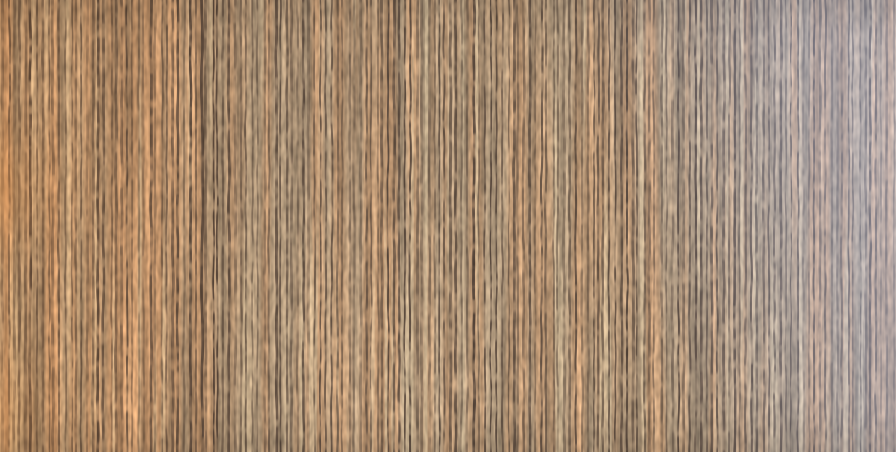
Give the GLSL for this texture, as a Shadertoy shader.

```glsl
// Straight-grained wood veneer: broken, slightly wavering dark pores run down
// narrow tan strips whose tone comes from stretched gradient noise. A warm
// light falls on the left edge and a cool sheen washes over the right side.

float hash(vec2 p) {
    vec3 q = fract(p.xyx * vec3(0.1031, 0.1030, 0.0973));
    q += dot(q, q.yzx + 33.33);
    return fract((q.x + q.y) * q.z);
}

vec2 gradient(vec2 cell) {
    float angle = 6.2832 * hash(cell);
    return vec2(cos(angle), sin(angle));
}

// Gradient noise, roughly -0.7 to 0.7
float noise(vec2 p) {
    vec2 i = floor(p), f = p - i;
    vec2 u = f * f * f * (f * (f * 6.0 - 15.0) + 10.0);
    vec2 e = vec2(1.0, 0.0);
    float low = mix(dot(gradient(i), f), dot(gradient(i + e), f - e), u.x);
    float high = mix(dot(gradient(i + e.yx), f - e.yx),
                     dot(gradient(i + e.xx), f - e.xx), u.x);
    return mix(low, high, u.y);
}

// Darkness of the vertical pore lines at x, measured in line spacings
float poreLines(float x, float y, float pixel) {
    float dark = 0.0;
    for (int k = -1; k <= 1; k++) {
        float id = floor(x) + float(k);
        float waver = 0.22 * noise(vec2(id * 5.3, y * 12.0));
        float centre = id + 0.5 + 0.5 * (hash(vec2(id, 3.0)) - 0.5) + waver;
        float halfWidth = mix(0.13, 0.25, hash(vec2(id, 11.0)));
        float strength = mix(0.5, 1.05, hash(vec2(id, 23.0)));
        float breaks = noise(vec2(id * 3.7, y * 17.0)) + 0.6 * noise(vec2(id * 7.3, y * 45.0));
        strength *= mix(0.35, 1.0, smoothstep(-0.45, 0.1, breaks));
        float d = abs(x - centre);
        float line = 1.0 - smoothstep(halfWidth - 0.5 * pixel, halfWidth + 0.5 * pixel, d);
        dark = max(dark, line * strength);
    }
    return min(dark, 1.0);
}

void mainImage(out vec4 fragColor, in vec2 fragCoord) {
    vec2 uv = fragCoord / iResolution.xy;
    float spacings = 158.0;
    float x = uv.x + 0.0006 * noise(vec2(uv.x * 25.0, uv.y * 3.0));

    // Narrow tan strips, from grey-brown to warm and from dull to pale
    float hue = noise(vec2(x * 75.0, uv.y * 0.7 + 4.3)) + 0.5 * noise(vec2(x * 17.0, 7.4));
    float tone = noise(vec2(x * 135.0, uv.y * 1.5 + 20.3));
    float band = noise(vec2(x * 19.0, uv.y * 0.3 + 31.6));
    vec3 wood = mix(vec3(0.695, 0.605, 0.495), vec3(0.755, 0.60, 0.455),
                    smoothstep(-0.4, 0.4, hue));
    wood *= 1.0 + 0.28 * tone + 0.07 * band;

    // Occasional pale streaks
    float streak = smoothstep(0.15, 0.42, noise(vec2(x * 125.0, uv.y * 0.8 + 50.4)));
    wood = mix(wood, vec3(0.85, 0.76, 0.62), 0.65 * streak);

    // Dark pores, denser in some bands
    float pores = poreLines(x * spacings, uv.y, spacings / iResolution.x);
    float density = clamp(0.9 - 0.35 * band, 0.6, 1.0);
    wood = mix(wood, vec3(0.35, 0.285, 0.24), pores * density);

    // Long thin fibres and fine grain
    float fibre = noise(vec2(x * 235.0, uv.y * 16.0));
    float dashes = noise(vec2(x * 250.0, uv.y * 48.0) + 60.5);
    wood *= 1.0 + 0.20 * fibre + 0.16 * dashes;

    // Warm light at the left edge, in two soft pools
    float pools = 0.2 + 0.7 * exp(-pow((uv.y - 0.58) / 0.13, 2.0))
                + 0.5 * exp(-pow((uv.y - 0.08) / 0.14, 2.0));
    float warm = exp(-uv.x / 0.04) * pools;
    wood = mix(wood, vec3(0.88, 0.63, 0.38), 0.5 * warm);
    wood *= mix(vec3(1.01, 0.94, 0.86), vec3(1.0), smoothstep(0.0, 0.4, uv.x));

    // Cool sheen on the right, a veil that keeps the lines crisp
    float sheen = smoothstep(0.64, 0.99, uv.x + 0.12 * (uv.y - 0.6));
    wood = mix(wood, wood * 0.72 + vec3(0.21, 0.25, 0.33), sheen);

    // Slight darkening along the top and bottom edges
    float edge = min(uv.y, 1.0 - uv.y);
    wood *= mix(0.92, 1.0, smoothstep(0.0, 0.10, edge));

    fragColor = vec4(clamp(wood, 0.0, 1.0), 1.0);
}
```
